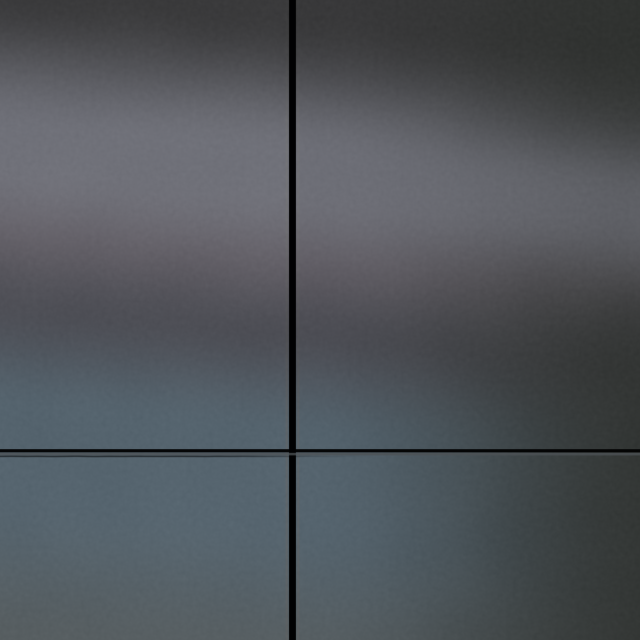
Write a three.js fragment shader that draws this texture.

```glsl
// Dark satin metal cladding: large panels split by one wide vertical gap and a thin
// lipped horizontal joint. A vertical ramp of blurred reflections sinks and dims to
// the right; gradient noise adds fine grain, and a hash shifts each panel's tone.

varying vec2 vUv;

// Layout, in canvas units
const vec2 SEAM = vec2(0.457, 0.2957);       // where the joints cross
const vec2 PITCH = vec2(0.62, 0.76);         // panel size
const vec2 SEAM_HALF = vec2(0.0050, 0.0021); // half widths of gap and joint
const float SOFT = 0.0016;                   // edge softness
const float LIP_DROP = 0.0052;               // lip below the joint
const float LIP_HALF = 0.0017;
const float CREASE_DROP = 0.0088;            // faint crease below the lip
const float CREASE_HALF = 0.0009;

// Reflection
const float TILT = 0.09;                     // sinking of the bands to the right
const float BAND_CENTRE = 0.26;
const float BAND_WIDTH = 0.15;

// Surface variation
const float GRAIN_SCALE = 120.0;
const float GRAIN = 0.016;
const float MOTTLE_SCALE = 9.0;
const float MOTTLE = 0.012;
const float PANEL_SHIFT = 0.008;

// Colours
const vec3 SMOKE = vec3(0.225, 0.225, 0.230);
const vec3 SILVER = vec3(0.435, 0.440, 0.472);
const vec3 LEAD = vec3(0.300, 0.305, 0.332);
const vec3 STEEL_BLUE = vec3(0.330, 0.388, 0.428);
const vec3 ASH = vec3(0.335, 0.362, 0.372);
const vec3 SHADOW = vec3(0.190, 0.200, 0.190);
const vec3 WARM_TINT = vec3(0.014, -0.002, -0.003);
const vec3 GAP = vec3(0.004, 0.005, 0.006);
const vec3 LIP = vec3(0.300, 0.320, 0.335);

vec2 hash2(vec2 p) {
  p = vec2(dot(p, vec2(127.1, 311.7)), dot(p, vec2(269.5, 183.3)));
  return fract(sin(p) * 43758.5) * 2.0 - 1.0;
}

float gradientNoise(vec2 p) {
  vec2 i = floor(p);
  vec2 f = fract(p);
  vec2 u = f * f * f * (f * (f * 6.0 - 15.0) + 10.0);
  float a = dot(hash2(i), f);
  float b = dot(hash2(i + vec2(1.0, 0.0)), f - vec2(1.0, 0.0));
  float c = dot(hash2(i + vec2(0.0, 1.0)), f - vec2(0.0, 1.0));
  float d = dot(hash2(i + 1.0), f - 1.0);
  return mix(mix(a, b, u.x), mix(c, d, u.x), u.y);
}

float bell(float x, float centre, float width) {
  float t = (x - centre) / width;
  return exp(-t * t);
}

float line(float offset, float halfWidth) {
  return 1.0 - smoothstep(halfWidth - SOFT * 0.5, halfWidth + SOFT, abs(offset));
}

// Blurred surroundings mirrored in the metal, from top to bottom
vec3 reflection(vec2 p) {
  float depth = 1.0 - p.y - TILT * (p.x - 0.2);
  vec3 tone = mix(SMOKE, SILVER, smoothstep(0.0, 0.22, depth));
  tone = mix(tone, LEAD, smoothstep(0.28, 0.51, depth));
  tone = mix(tone, STEEL_BLUE, smoothstep(0.49, 0.66, depth));
  tone = mix(tone, ASH, smoothstep(0.78, 1.04, depth));
  tone += WARM_TINT * bell(depth, 0.39, 0.07);

  // The bright band resists the shade on the right
  float shade = smoothstep(0.48, 1.05, p.x);
  shade *= 0.95 - 0.70 * bell(depth, BAND_CENTRE, BAND_WIDTH);
  return mix(tone, SHADOW, shade);
}

void main() {
  // Panel index and signed offset from the nearest joint
  vec2 grid = (vUv - SEAM) / PITCH;
  vec2 panel = floor(grid);
  vec2 offset = (fract(grid + 0.5) - 0.5) * PITCH;

  // Metal surface
  vec3 color = reflection(vUv);
  color += PANEL_SHIFT * hash2(panel + 3.0).x;
  color += MOTTLE * gradientNoise(vUv * MOTTLE_SCALE);
  color += GRAIN * gradientNoise(vUv * GRAIN_SCALE);
  color += 0.5 * GRAIN * gradientNoise(vUv * GRAIN_SCALE * 2.1 + 17.0);

  // Vertical gap with faintly worn, paler rims
  float rim = bell(abs(offset.x), SEAM_HALF.x + 0.004, 0.002);
  color = mix(color, vec3(dot(color, vec3(0.333))) + 0.012, 0.5 * rim);
  color = mix(color, GAP, line(offset.x, SEAM_HALF.x));

  // Horizontal joint: lip over the gap, crease fading right, dark line on top
  color = mix(color, LIP, 0.75 * line(offset.y + LIP_DROP, LIP_HALF));
  float waver = 0.0006 * gradientNoise(vec2(vUv.x * 30.0, 4.0));
  float crease = line(offset.y + CREASE_DROP + waver, CREASE_HALF);
  color = mix(color, GAP, 0.5 * crease * (1.0 - smoothstep(0.3, 0.6, vUv.x)));
  color = mix(color, GAP, 0.95 * line(offset.y, SEAM_HALF.y));

  gl_FragColor = vec4(color, 1.0);
}
```
